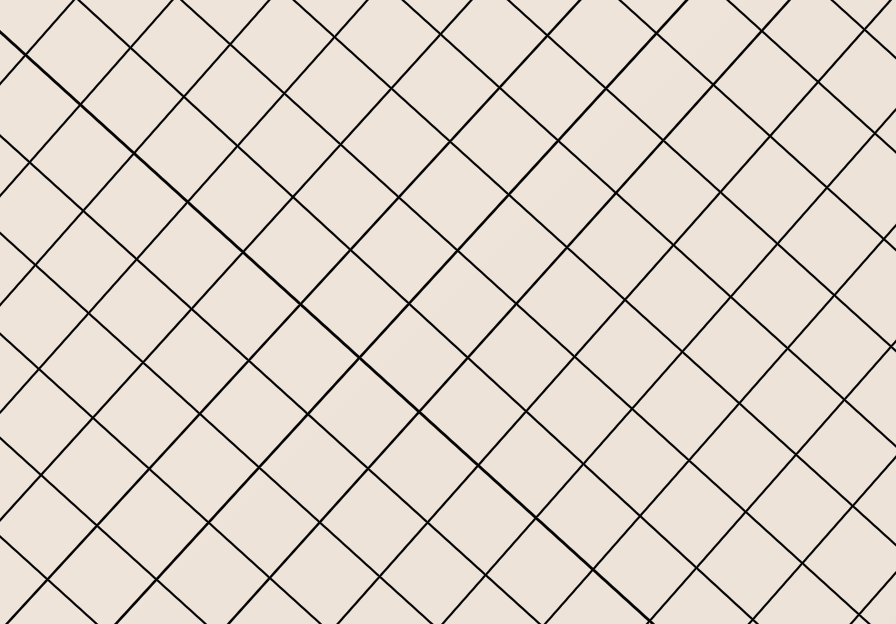
This pattern is drawn by a Shadertoy shader. Its source:

```glsl
// Hand-ruled diagonal lattice: two families of thin black lines on warm cream paper.
// Each line is an anchor and a direction; smooth bumps and a small periodic drift
// make spacing, tilt and weight slightly uneven, as with a ruler moved by eye.

const float CANVAS_WIDTH = 7.68; // canvas width in drawing units

// Gaussian bump of the given spread around zero
float bump(float x, float spread) {
    return exp(-x * x / (spread * spread));
}

// Antialiased coverage of an endless line through anchor along direction
float ruledLine(vec2 p, vec2 anchor, vec2 direction, float width, float pixel) {
    vec2 normal = normalize(vec2(-direction.y, direction.x));
    float dist = abs(dot(p - anchor, normal));
    return clamp(0.5 + (0.5 * width - dist) / pixel, 0.0, 1.0);
}

// Lines running down to the right, indexed from the upper right corner
float fallingLines(vec2 p, float pixel) {
    float ink = 0.0;
    for (int i = -9; i <= 6; i++) {
        float k = float(i);
        float drift = 0.0015 * (k + 1.5) * (k + 1.5) + 0.017 * cos(2.094 * (k - 1.0));
        float height = 2.998 + 0.852 * k + drift;
        float slope = 0.905 + 0.014 * bump(k + 1.0, 0.7);
        float width = 0.0185 + 0.006 * bump(k, 0.6);
        ink = max(ink, ruledLine(p, vec2(3.0, height), vec2(1.0, slope), width, pixel));
    }
    return ink;
}

// Lines running up to the right, indexed from the upper left corner
float risingLines(vec2 p, float pixel) {
    float ink = 0.0;
    for (int i = -1; i <= 14; i++) {
        float k = float(i);
        float x = -1.70 + 0.873 * k - 0.17 * bump(k - 4.0, 2.6);
        float lean = 0.88 + 0.04 * bump(k - 5.3, 2.0);
        float width = 0.0185 + 0.004 * bump(k - 6.0, 1.5);
        ink = max(ink, ruledLine(p, vec2(x, 2.67), vec2(-lean, 1.0), width, pixel));
    }
    return ink;
}

void mainImage(out vec4 fragColor, in vec2 fragCoord) {
    // Width-based units with y pointing down from the top edge
    float pixel = CANVAS_WIDTH / iResolution.x;
    vec2 p = vec2(fragCoord.x, iResolution.y - fragCoord.y) * pixel;

    // Paper, very slightly darker towards the lower right
    vec3 paper = vec3(0.938, 0.896, 0.856) - 0.0006 * (p.x + p.y);

    float ink = max(fallingLines(p, pixel), risingLines(p, pixel));
    fragColor = vec4(mix(paper, vec3(0.02), ink), 1.0);
}
```
